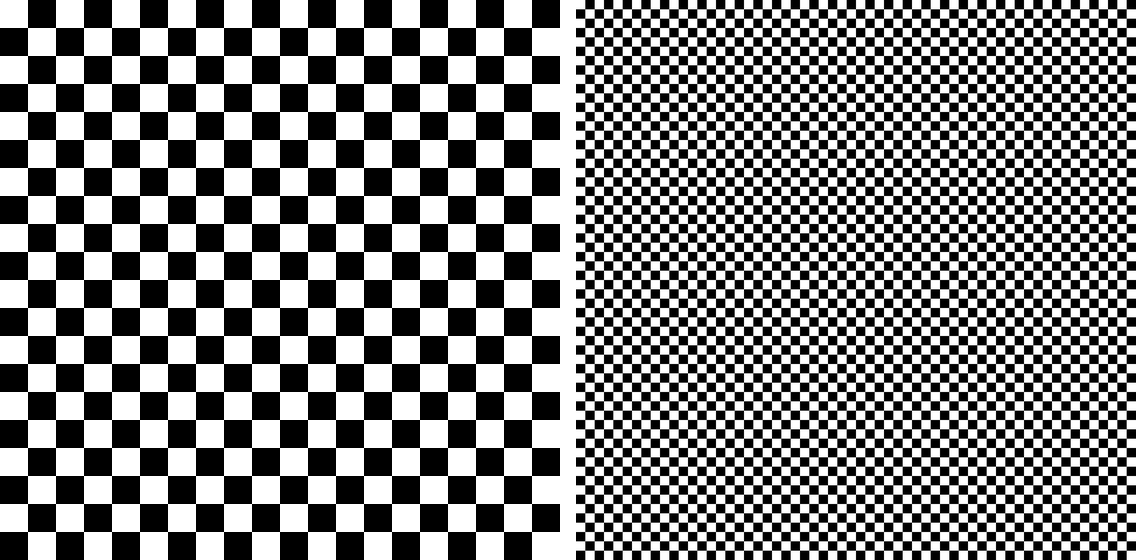
Left, the tile; right, the same tile 3 across and 3 down.
This pattern is drawn by a Shadertoy shader. Its source:

```glsl
const float REPEATS = 10.0; // each repeat is one dark and one light square
const vec3 DARK = vec3(0.0);
const vec3 LIGHT = vec3(1.0);

// Signed distance to the nearest square edge, positive in even squares
vec2 edgeDistance(vec2 cell) {
    vec2 fromCentre = 2.0 * abs(fract(0.5 * cell + 0.25) - 0.5);
    return fromCentre - 0.5;
}

// Square wave from -1 to 1, averaged over one pixel
vec2 smoothWave(vec2 cell, vec2 pixelSize) {
    return clamp(2.0 * edgeDistance(cell) / pixelSize, -1.0, 1.0);
}

// Coverage of the light squares
float checker(vec2 cell, vec2 pixelSize) {
    vec2 wave = smoothWave(cell, pixelSize);
    return 0.5 - 0.5 * wave.x * wave.y;
}

void mainImage(out vec4 fragColor, in vec2 fragCoord) {
    vec2 pixelSize = 2.0 * REPEATS / iResolution.xy;
    float light = checker(fragCoord * pixelSize, pixelSize);
    fragColor = vec4(mix(DARK, LIGHT, light), 1.0);
}
```
